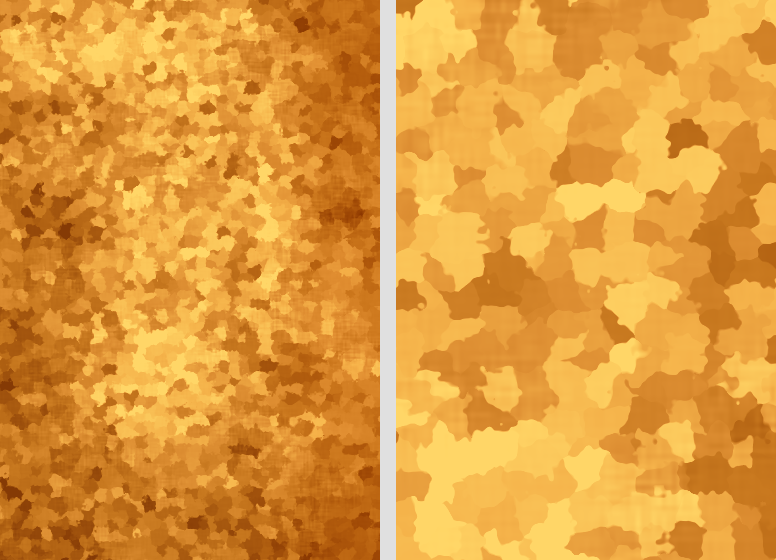
Left, the full canvas; right, a detail of the centre.
Write a Shadertoy shader that draws this texture.

```glsl
// A mottled golden surface: small flat dabs of amber, ochre and brown.
// Ragged weighted Voronoi cells take one tone each from broad pools of light,
// cloudy noise and a random offset; the tone then picks from a colour ramp.

const float CELLS_PER_HEIGHT = 54.0;

const vec3 AMBER_RAMP[6] = vec3[6](
    vec3(0.59, 0.29, 0.04), vec3(0.69, 0.38, 0.07), vec3(0.78, 0.47, 0.12),
    vec3(0.87, 0.56, 0.20), vec3(0.96, 0.70, 0.29), vec3(0.99, 0.80, 0.37));

// Three random values from a lattice point, without sine
vec3 hash32(vec2 p) {
    vec3 q = fract(vec3(p.xyx) * vec3(0.1031, 0.1030, 0.0973));
    q += dot(q, q.yxz + 33.33);
    return fract((q.xxy + q.yzz) * q.zyx);
}

// Smooth noise, two channels, range -1 to 1
vec2 noise2(vec2 p) {
    vec2 i = floor(p), f = fract(p);
    f = f * f * (3.0 - 2.0 * f);
    vec2 low = mix(hash32(i).xy, hash32(i + vec2(1, 0)).xy, f.x);
    vec2 high = mix(hash32(i + vec2(0, 1)).xy, hash32(i + vec2(1, 1)).xy, f.x);
    return 2.0 * mix(low, high, f.y) - 1.0;
}

// Soft elliptical pool of light or shade
float pool(vec2 uv, vec2 center, vec2 radii) {
    vec2 q = (uv - center) / radii;
    return exp(-dot(q, q));
}

// Broad distribution of light over the canvas, uv from 0 to 1
float lightField(vec2 uv) {
    float light = 0.46;
    light += 0.37 * pool(uv, vec2(0.42, 0.63), vec2(0.31, 0.26));
    light += 0.42 * pool(uv, vec2(0.23, 0.92), vec2(0.25, 0.13));
    light += 0.28 * pool(uv, vec2(0.58, 0.90), vec2(0.16, 0.14));
    light += 0.26 * pool(uv, vec2(0.72, 0.64), vec2(0.05, 0.16));
    light += 0.34 * pool(uv, vec2(0.40, 0.32), vec2(0.26, 0.13));
    light += 0.16 * pool(uv, vec2(0.82, 0.47), vec2(0.20, 0.10));

    float shade = 0.42 * pool(uv, vec2(0.24, 0.80), vec2(0.13, 0.055));
    shade += 0.36 * pool(uv, vec2(0.17, 0.60), vec2(0.10, 0.08));
    shade += 0.24 * pool(uv, vec2(0.95, 0.80), vec2(0.24, 0.27));
    shade += 0.22 * pool(uv, vec2(0.05, 0.33), vec2(0.20, 0.14));
    shade += 0.32 * pool(uv, vec2(0.00, 0.00), vec2(0.32, 0.16));
    shade += 0.32 * pool(uv, vec2(1.00, 0.00), vec2(0.24, 0.16));
    shade += 0.26 * pool(uv, vec2(0.75, 0.33), vec2(0.09, 0.04));
    shade += 0.26 * pool(uv, vec2(0.64, 0.22), vec2(0.04, 0.045));
    return light - shade;
}

// Cell seed, jittered inside its lattice square
vec2 seedPoint(vec2 id) {
    return id + 0.1 + 0.8 * hash32(id).xy;
}

// Flat tone of one cell
float cellTone(vec2 id, float aspect) {
    vec2 center = seedPoint(id) / CELLS_PER_HEIGHT;
    vec2 uv = center / vec2(aspect, 1.0);
    vec3 r = hash32(id + 71.0);
    float variation = 0.36 * (r.x + r.y - 1.0);
    variation -= 0.28 * smoothstep(0.84, 0.92, r.z);
    variation += 0.18 * (1.0 - smoothstep(0.04, 0.08, r.z));
    variation *= mix(1.0, 0.62, smoothstep(0.68, 0.88, uv.x));
    float clouds = 0.10 * noise2(center * 8.0 + 5.0).x;
    clouds += 0.15 * noise2(center * 21.0 + 40.0).x;
    return lightField(uv) + variation + clouds;
}

// Tone of the ragged mosaic, with borders blended over about a pixel
float mosaicTone(vec2 p, float aspect, float pixel) {
    vec2 base = floor(p), nearestId = base, secondId = base;
    float nearest = 9.0, second = 9.0;
    for (int y = -2; y <= 2; y++)
    for (int x = -2; x <= 2; x++) {
        vec2 id = base + vec2(x, y);
        float weight = 0.4 * hash32(id + 19.0).z;
        float d = length((p - seedPoint(id)) * vec2(0.94, 1.08)) - weight;
        if (d < nearest) {
            second = nearest;
            secondId = nearestId;
            nearest = d;
            nearestId = id;
        } else if (d < second) {
            second = d;
            secondId = id;
        }
    }
    float blend = 0.5 + 0.5 * clamp((second - nearest) / (1.6 * pixel), 0.0, 1.0);
    return mix(cellTone(secondId, aspect), cellTone(nearestId, aspect), blend);
}

// Continuous colour ramp, slightly extended past both ends
vec3 amberColor(float tone) {
    float t = clamp(tone * 5.0, -0.7, 5.4);
    int i = int(clamp(floor(t), 0.0, 4.0));
    return mix(AMBER_RAMP[i], AMBER_RAMP[i + 1], t - float(i));
}

void mainImage(out vec4 fragColor, in vec2 fragCoord) {
    float aspect = iResolution.x / iResolution.y;
    vec2 p = fragCoord / iResolution.y * CELLS_PER_HEIGHT;

    // Ragged cell outlines
    vec2 ragged = p + 0.26 * noise2(p * 1.9) + 0.13 * noise2(p * 5.0 + 30.0);
    float tone = mosaicTone(ragged, aspect, CELLS_PER_HEIGHT / iResolution.y);

    // Faint woven grain in scattered patches
    float weave = noise2(p * vec2(1.2, 6.0)).x + noise2(p * vec2(6.0, 1.2) + 90.0).y;
    float patches = smoothstep(-0.2, 0.6, noise2(p * 0.3 + 12.0).x);
    tone += weave * mix(0.012, 0.06, patches);

    // Redder shadows toward the right side
    vec3 color = amberColor(tone);
    float warmth = smoothstep(0.55, 0.95, fragCoord.x / iResolution.x);
    color += vec3(0.03, -0.01, -0.02) * warmth * (1.0 - clamp(tone, 0.0, 1.0));
    fragColor = vec4(clamp(color, 0.0, 1.0), 1.0);
}
```
